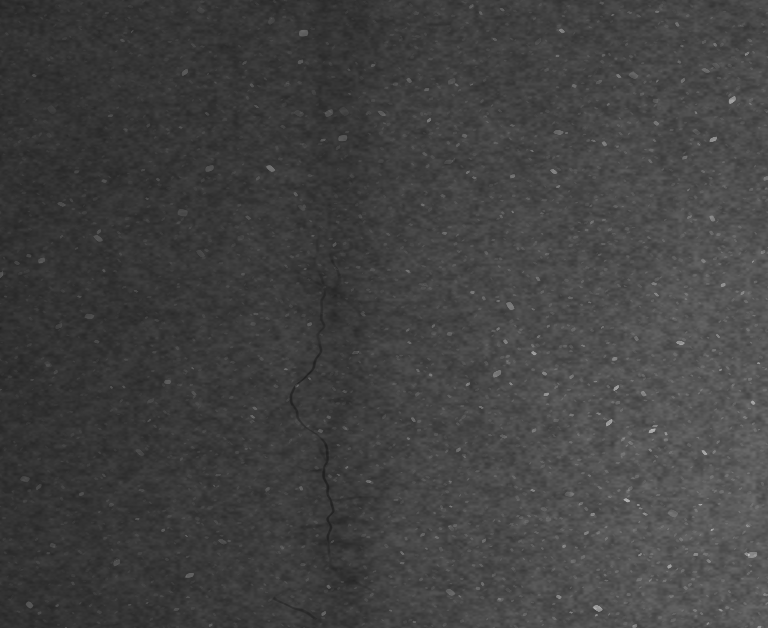
This texture is drawn by a WebGL 1 fragment shader. Its source:

```glsl
precision highp float;
// Dark worn asphalt: soft light from the lower right, fine stretched grain,
// scattered pale stone chips and a thin broken crack in a darker seam.
// Value noise makes the grain; jittered cells hold the chips.

uniform vec2 u_resolution;

const float SHADE_LEFT = 0.188;              // grey at the left edge
const float SHADE_RISE = 0.050;              // steady rise to the right
const float GLOW_GAIN = 0.120;               // light pool, lower right
const vec2 GLOW_CENTRE = vec2(1.05, 0.20);
const vec2 GLOW_SIZE = vec2(0.60, 0.75);
const vec2 GRAIN_SCALE = vec2(120.0, 180.0); // cells per canvas height
const float GRAIN_CONTRAST = 0.34;
const float SEAM_X = 0.54;
const float SEAM_WIDTH = 0.06;
const float SEAM_DEPTH = 0.10;
const float CRACK_WIDTH = 0.0022;
const float CRACK_DEPTH = 0.36;

float hash(vec2 p) {
  vec3 q = fract(p.xyx * 0.1031);
  q += dot(q, q.yzx + 33.33);
  return fract((q.x + q.y) * q.z);
}

float noise(vec2 p) {
  vec2 i = floor(p), f = fract(p);
  f = f * f * (3.0 - 2.0 * f);
  float low = mix(hash(i), hash(i + vec2(1.0, 0.0)), f.x);
  float high = mix(hash(i + vec2(0.0, 1.0)), hash(i + vec2(1.0, 1.0)), f.x);
  return mix(low, high, f.y);
}

// Signed grain around zero: fine grit, coarser grit and faint blotches.
float grain(vec2 p) {
  float fine = noise(p * GRAIN_SCALE * 1.7 + 41.0) - 0.5;
  float grit = noise(p * GRAIN_SCALE + 7.0) - 0.5;
  float coarse = noise(p * GRAIN_SCALE * 0.42 + 90.0) - 0.5;
  float blotch = noise(p * 14.0 + 13.0) - 0.5;
  return 0.45 * fine + 0.70 * grit + 0.40 * coarse + 0.16 * blotch;
}

// Brightness of the palest chip here; radius is a share of one cell.
float chips(vec2 p, float cells, float density, float radius, float seed) {
  vec2 g = p * cells;
  vec2 home = floor(g);
  float soft = 0.7 * cells / u_resolution.y;
  float best = 0.0;
  for (int j = -1; j <= 1; j++) {
    for (int i = -1; i <= 1; i++) {
      vec2 cell = home + vec2(float(i), float(j));
      vec2 key = cell + seed;
      if (hash(key) > density) continue;
      vec2 d = g - cell - vec2(hash(key + 17.3), hash(key + 51.7));
      float angle = (hash(key + 83.1) - 0.35) * 1.8;
      float c = cos(angle), s = sin(angle);
      d = vec2(c * d.x + s * d.y, c * d.y - s * d.x);
      d.y *= mix(1.1, 2.0, hash(key + 29.9));
      d.x += 0.3 * d.y;
      float size = radius * mix(0.5, 1.0, hash(key + 66.6));
      // Blend of round and diamond distance gives blunt corners.
      float dist = mix(length(d), abs(d.x) + abs(d.y), 0.4);
      float tone = hash(key + 37.7);
      float cover = 1.0 - smoothstep(size - soft, size + soft, dist);
      best = max(best, cover * mix(0.25, 1.0, tone * tone));
    }
  }
  return best;
}

float line(float dist, float width) {
  float soft = 0.8 / u_resolution.y;
  return 1.0 - smoothstep(width * 0.3, width + soft, dist);
}

float segmentDistance(vec2 p, vec2 a, vec2 b) {
  vec2 d = b - a;
  return length(p - a - d * clamp(dot(p - a, d) / dot(d, d), 0.0, 1.0));
}

// Main crack, its lower spur and faint hairlines within the seam.
float cracks(vec2 p, float seam) {
  float bend = (p.y - 0.355) / 0.045;
  float path = 0.530 - 0.05 * p.y - 0.038 * exp(-bend * bend);
  path += 0.026 * (noise(vec2(p.y * 24.0, 3.0)) - 0.5);
  path += 0.012 * (noise(vec2(p.y * 75.0, 8.0)) - 0.5);
  float reach = smoothstep(0.09, 0.12, p.y) * (1.0 - smoothstep(0.34, 0.74, p.y));
  float gaps = smoothstep(0.20, 0.50, noise(p * 26.0 + 5.0));
  float crack = line(abs(p.x - path), CRACK_WIDTH) * reach * mix(0.45, 1.0, gaps);

  vec2 bent = p + 0.012 * (vec2(noise(p * 45.0), noise(p * 45.0 + 30.0)) - 0.5);
  float spur = line(segmentDistance(bent, vec2(0.44, 0.05), vec2(0.50, 0.016)), CRACK_WIDTH);

  float contour = abs(noise(p * vec2(18.0, 26.0) + vec2(p.y * 12.0, 60.0)) - 0.5);
  float broken = smoothstep(0.50, 0.70, noise(p * 22.0 + 71.0));
  float hair = line(contour / 28.0, CRACK_WIDTH * 0.6) * broken * seam;
  hair *= 1.0 - smoothstep(0.55, 0.80, p.y);
  return max(max(crack, 0.7 * spur), 0.55 * hair);
}

void main() {
  vec2 uv = gl_FragCoord.xy / u_resolution;
  vec2 p = gl_FragCoord.xy / u_resolution.y;

  // Broad light and the darker seam
  vec2 toGlow = (uv - GLOW_CENTRE) / GLOW_SIZE;
  float glow = exp(-dot(toGlow, toGlow));
  float shade = SHADE_LEFT + SHADE_RISE * uv.x + GLOW_GAIN * glow;
  float offset = (p.x - SEAM_X) / SEAM_WIDTH;
  float seam = exp(-offset * offset);
  shade *= 1.0 - SEAM_DEPTH * seam;

  // Grain, then chips that catch more of the light on the right
  float grey = shade * (1.0 + GRAIN_CONTRAST * grain(p));
  float shine = 0.45 + 0.75 * glow;
  grey += 0.10 * shine * chips(p, 88.0, 0.40, 0.34, 11.0);
  grey += 0.24 * shine * chips(p, 46.0, 0.20, 0.22, 203.0);
  grey += 0.34 * shine * chips(p, 24.0, 0.13, 0.20, 407.0);

  grey *= 1.0 - CRACK_DEPTH * cracks(p, seam);
  gl_FragColor = vec4(vec3(clamp(grey, 0.0, 1.0)), 1.0);
}
```
